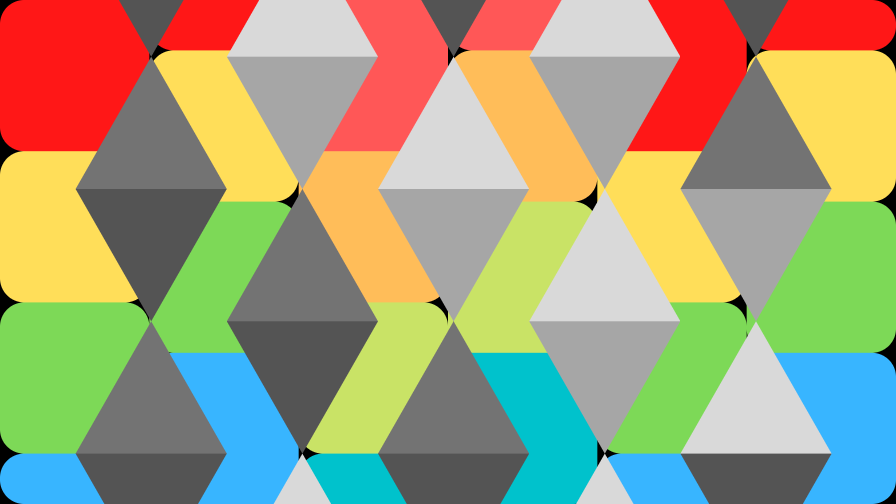
Write a Shadertoy shader that draws this pattern.

```glsl
// Staggered columns of rounded colour blocks on black, overlaid by five columns
// of two-tone grey diamonds. Blocks are summed by coverage so that flush edges
// leave no seam; diamonds come from a folded lattice. Units: canvas height = 1.

float coverage(float dist) {
    return clamp(0.5 - dist * iResolution.y, 0.0, 1.0);
}

float roundedBox(vec2 p, vec2 halfSize, float radius) {
    vec2 q = abs(p) - halfSize + radius;
    return length(max(q, 0.0)) + min(max(q.x, q.y), 0.0) - radius;
}

// Band colours from top to bottom; the two middle columns use a second palette.
vec3 bandColour(int band, bool middle) {
    if (band == 0) return middle ? vec3(1.0, 0.34, 0.34) : vec3(1.0, 0.09, 0.09);
    if (band == 1) return middle ? vec3(1.0, 0.74, 0.35) : vec3(1.0, 0.87, 0.35);
    if (band == 2) return middle ? vec3(0.79, 0.89, 0.40) : vec3(0.49, 0.85, 0.34);
    return middle ? vec3(0.0, 0.76, 0.80) : vec3(0.22, 0.71, 1.0);
}

vec3 blocks(vec2 p, float aspect) {
    vec3 colour = vec3(0.0);
    float width = aspect / 6.0;
    for (int column = 0; column < 6; column++) {
        float firstEdge = column % 2 == 0 ? 0.3 : 0.1;
        for (int band = 0; band < 4; band++) {
            float bottom = firstEdge + 0.3 * float(band);
            float top = max(bottom - 0.3, 0.0);
            bottom = min(bottom, 1.0);
            vec2 centre = vec2((float(column) + 0.5) * width, 0.5 * (top + bottom));
            float d = roundedBox(p - centre, 0.5 * vec2(width, bottom - top), 0.048);
            colour += bandColour(band, column == 2 || column == 3) * coverage(d);
        }
    }
    return colour;
}

// Each bit marks one light half, counted downwards within a diamond column.
bool isLight(int column, int halfIndex) {
    int lightHalves[5] = int[5](0, 76, 12, 124, 24);
    return ((lightHalves[column - 1] >> halfIndex) & 1) == 1;
}

vec3 addDiamonds(vec3 colour, vec2 p) {
    vec2 halfSize = vec2(0.15, 0.2625);
    int column = int(clamp(floor(p.x / 0.3 + 0.5), 1.0, 5.0));
    float start = column % 2 == 1 ? 0.375 : 0.1125;
    float row = floor((p.y - start) / 0.525 + 0.5);
    vec2 q = p - vec2(0.3 * float(column), start + 0.525 * row);

    // Upper half is lit, lower half is shaded.
    int upper = 2 * (int(row) + 1);
    float upperGrey = isLight(column, upper) ? 0.85 : 0.45;
    float lowerGrey = isLight(column, upper + 1) ? 0.65 : 0.33;
    float grey = mix(lowerGrey, upperGrey, coverage(q.y));

    float d = (dot(abs(q) / halfSize, vec2(1.0)) - 1.0) / length(1.0 / halfSize);
    return mix(colour, vec3(grey), coverage(d));
}

void mainImage(out vec4 fragColor, in vec2 fragCoord) {
    vec2 p = fragCoord / iResolution.y;
    p.y = 1.0 - p.y; // measure downwards from the top edge
    vec3 colour = blocks(p, iResolution.x / iResolution.y);
    fragColor = vec4(addDiamonds(colour, p), 1.0);
}
```
